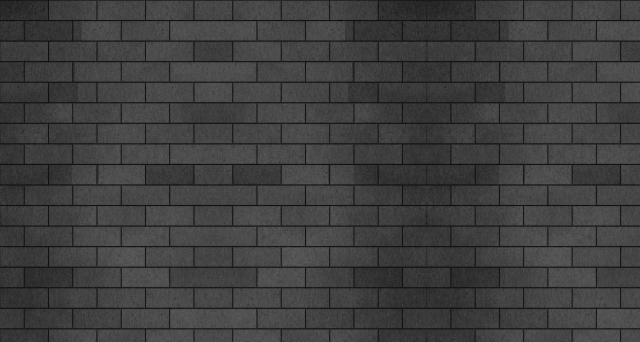
A WebGL 1 fragment shader for this texture:

```glsl
precision highp float;
// Charcoal brick wall in running bond, mirrored about the vertical thirds.
// Folded coordinates drive the joints, the tone of each brick, the stains
// and the grain, so every feature reflects across the fold lines.
uniform vec2 u_resolution;

float hash(vec2 p) {
  vec3 q = fract(p.xyx * vec3(0.1031, 0.1030, 0.0973));
  q += dot(q, q.yzx + 33.33);
  return fract((q.x + q.y) * q.z);
}

float noise(vec2 p) {
  vec2 i = floor(p);
  vec2 f = fract(p);
  f = f * f * (3.0 - 2.0 * f);
  return mix(mix(hash(i), hash(i + vec2(1.0, 0.0)), f.x),
             mix(hash(i + vec2(0.0, 1.0)), hash(i + 1.0), f.x), f.y);
}

float fbm(vec2 p) {
  float sum = 0.0;
  float gain = 0.5;
  for (int i = 0; i < 4; i++) {
    sum += gain * noise(p);
    p = p * 2.03 + 17.3;
    gain *= 0.5;
  }
  return sum / 0.9375;
}

float jointCoverage(float dist, float halfWidth) {
  return clamp((halfWidth - dist) * u_resolution.x + 0.5, 0.0, 1.0);
}

void main() {
  vec2 uv = gl_FragCoord.xy / u_resolution;
  float aspect = u_resolution.y / u_resolution.x;

  // Mirror fold: 0 at the left edge and second third, 1 at the others
  float fold = 1.0 - abs(mod(uv.x * 3.0, 2.0) - 1.0);
  vec2 surface = vec2(fold, (1.0 - uv.y) * aspect * 3.0);

  // Courses counted from the top; every second one shifts half a brick
  float course = (1.0 - uv.y) * 16.64;
  float row = floor(course);
  float along = fold * 4.4 + 0.5 * mod(row, 2.0);
  vec2 brick = vec2(floor(along), row);

  // Tone: dark around the fold at 0, lighter towards the fold at 1
  float tone = mix(0.222, 0.294, smoothstep(0.05, 0.62, fold));
  tone += 0.030 * (hash(brick + 3.7) - 0.5);
  float darkChance = mix(0.38, 0.06, smoothstep(0.15, 0.65, fold));
  tone -= 0.045 * step(hash(brick + 41.3), darkChance);
  tone -= 0.035 * smoothstep(0.78, 0.95, fold) * step(0.55, hash(vec2(row, 71.0)));

  // Broad stains, stronger on the dark side
  float stain = fbm(surface * vec2(6.0, 8.0) + brick * 0.15);
  tone += (stain - 0.5) * mix(0.11, 0.05, fold);

  // Upright scratches, fine grain and small dark pits
  tone += 0.036 * (noise(surface * vec2(190.0, 65.0)) - 0.5);
  tone += 0.050 * (noise(surface * 230.0 + 9.0) - 0.5);
  float pits = noise(surface * vec2(120.0, 100.0) + 53.0);
  tone -= 0.035 * smoothstep(0.72, 0.95, pits) * smoothstep(0.35, 0.65, stain);

  // Joint distances in canvas widths
  float upright = abs(fract(along + 0.5) - 0.5) / 13.2;
  float level = abs(fract(course + 0.5) - 0.5) * aspect / 16.64;
  tone *= 1.0 - 0.10 * exp(-min(upright, level) * 700.0);

  // Thin mortar lines, faint where a joint lies on the fold itself
  float uprightLine = jointCoverage(upright, 0.00075);
  uprightLine *= mix(0.35, 1.0, smoothstep(0.01, 0.05, fold));
  float levelLine = jointCoverage(level, 0.00085);
  float mortar = max(uprightLine, levelLine) * (0.85 + 0.15 * noise(surface * 60.0));

  gl_FragColor = vec4(vec3(mix(tone, 0.055, mortar)), 1.0);
}
```
